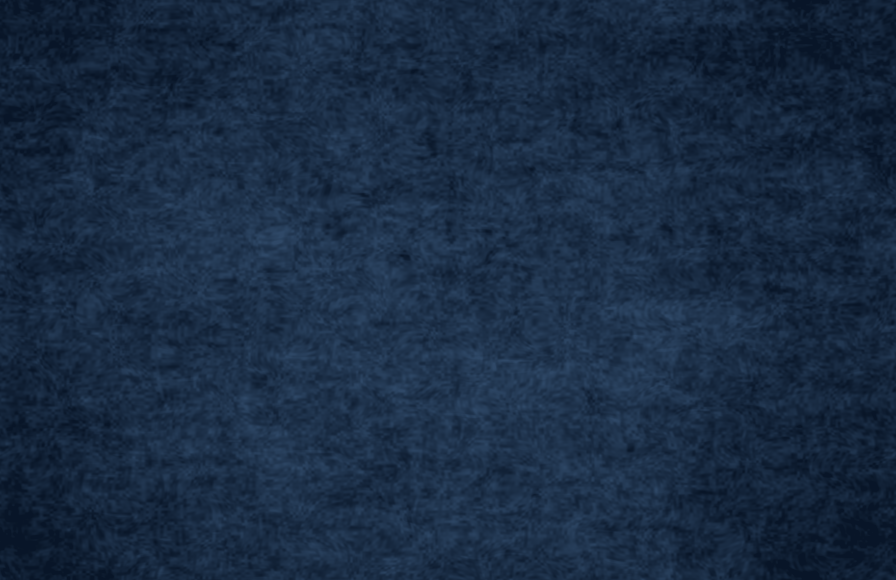
Give the GLSL for this texture, as a WebGL 1 fragment shader.

```glsl
precision highp float;

uniform vec2 u_resolution;

float hash(vec2 cell, float seed) {
  vec3 p = fract(vec3(cell.xyx + seed * 7.31) * vec3(0.1031, 0.1030, 0.0973));
  p += dot(p, p.yzx + 33.33);
  return fract((p.x + p.y) * p.z);
}

// Value noise centred on zero; whole cell counts make it wrap.
float noise(vec2 uv, vec2 cells, float seed) {
  vec2 p = uv * cells;
  vec2 i = floor(p);
  vec2 f = fract(p);
  f = f * f * (3.0 - 2.0 * f);
  vec2 a = mod(i, cells);
  vec2 b = mod(i + 1.0, cells);
  float low = mix(hash(a, seed), hash(vec2(b.x, a.y), seed), f.x);
  float high = mix(hash(vec2(a.x, b.y), seed), hash(b, seed), f.x);
  return mix(low, high, f.y) - 0.5;
}

// Several octaves, each doubling the cell counts.
float cloud(vec2 uv, vec2 cells, float seed) {
  float sum = 0.0;
  float weight = 0.6;
  for (int octave = 0; octave < 4; octave++) {
    sum += weight * noise(uv, cells, seed + float(octave));
    cells *= 2.0;
    weight *= 0.6;
  }
  return sum;
}

// Dark rim that is smooth across the wrapped edges.
float rim(vec2 uv) {
  vec2 c = cos(3.14159265 * uv);
  c *= c;
  c *= c;
  return 0.36 * c.x + 0.23 * c.y;
}

// Woven surface: horizontal slubs, vertical threads and fine grain.
float weave(vec2 uv) {
  float tone = 0.26 * noise(uv, vec2(16.0, 54.0), 11.0);
  tone += 0.20 * noise(uv, vec2(46.0, 120.0), 12.0);
  tone += 0.17 * noise(uv, vec2(112.0, 13.0), 13.0);
  tone += 0.13 * noise(uv, vec2(54.0, 7.0), 14.0);
  tone += 0.34 * noise(uv, vec2(120.0, 104.0), 15.0);
  tone += 0.46 * noise(uv, vec2(270.0, 196.0), 16.0);
  return tone;
}

// Sparse worn marks: dark flecks, vertical scars and pale dashes.
float marks(vec2 uv) {
  float patches = smoothstep(-0.15, 0.3, noise(uv, vec2(9.0, 8.0), 21.0));
  float flecks = smoothstep(0.22, 0.46, noise(uv, vec2(64.0, 78.0), 22.0));
  float scars = smoothstep(0.27, 0.47, noise(uv, vec2(76.0, 15.0), 23.0));
  float dashes = smoothstep(0.30, 0.48, noise(uv, vec2(38.0, 96.0), 24.0));
  return 0.20 * dashes * (1.0 - patches) - (0.24 * flecks + 0.17 * scars) * patches;
}

void main() {
  vec2 uv = gl_FragCoord.xy / u_resolution;

  // A slight wobble breaks up straight cell borders.
  vec2 wobble = vec2(noise(uv, vec2(34.0, 26.0), 1.0), noise(uv, vec2(30.0, 22.0), 2.0));
  vec2 cloth = uv + wobble * vec2(0.012, 0.014);

  float tone = 0.65 - rim(uv);
  tone += 0.42 * cloud(cloth, vec2(5.0, 7.0), 3.0);
  tone += weave(cloth) + marks(cloth);

  vec3 deepNavy = vec3(0.045, 0.10, 0.175);
  vec3 paleDenim = vec3(0.165, 0.26, 0.375);
  gl_FragColor = vec4(mix(deepNavy, paleDenim, clamp(tone, -0.1, 1.15)), 1.0);
}
```
